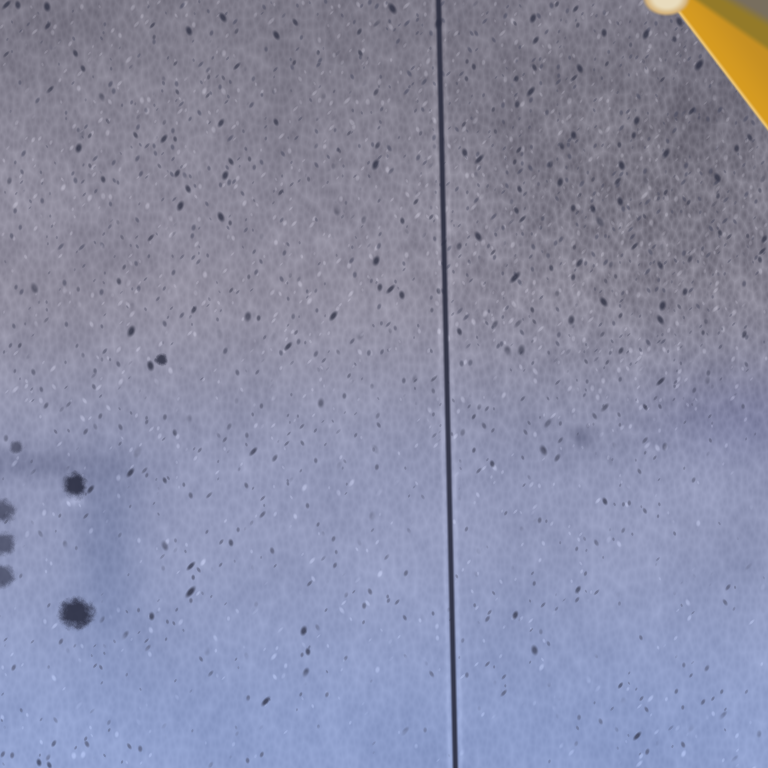
Write a WebGL 1 fragment shader that draws this texture.

```glsl
precision highp float;
uniform vec2 u_resolution;

float hash(vec2 p) {
    return fract(sin(dot(p, vec2(127.1, 311.7))) * 4375.85);
}

vec2 hash2(vec2 p) {
    return vec2(hash(p), hash(p + 37.3));
}

// Distance to the nearest scattered cell centre
float cellular(vec2 p) {
    vec2 cell = floor(p);
    float nearest = 2.0;
    for (int j = -1; j <= 1; j++) {
        for (int i = -1; i <= 1; i++) {
            vec2 id = cell + vec2(float(i), float(j));
            nearest = min(nearest, length(p - id - hash2(id)));
        }
    }
    return nearest;
}

// Coverage of small slanted pits, one candidate per cell
float pits(vec2 p, float density, float seed) {
    vec2 cell = floor(p);
    float cover = 0.0;
    for (int j = -1; j <= 1; j++) {
        for (int i = -1; i <= 1; i++) {
            vec2 id = cell + vec2(float(i), float(j));
            vec2 d = p - id - 0.15 - 0.7 * hash2(id + seed);
            float size = hash(id + seed + 11.7);
            d.x -= d.y * (hash(id + seed + 5.1) - 0.35) * 1.2;
            float radius = mix(0.13, 0.27, size * size);
            float shape = 1.0 - smoothstep(radius * 0.3, radius * 1.3, length(d * vec2(1.0, 0.68)));
            float present = smoothstep(0.0, 0.08, density - hash(id + seed + 23.9));
            cover = max(cover, shape * present * (0.45 + 0.55 * size));
        }
    }
    return cover;
}

float blob(vec2 p, vec2 center, vec2 radius) {
    vec2 d = (p - center) / radius;
    return exp(-dot(d, d));
}

float waves(vec2 p) {
    float sum = 0.0;
    float gain = 0.5;
    for (int i = 0; i < 5; i++) {
        sum += gain * sin(p.x + 1.7 * sin(p.y * 0.8)) * sin(p.y + 1.3 * sin(p.x * 0.7));
        p = mat2(1.5, 1.1, -1.1, 1.5) * p + 2.3;
        gain *= 0.6;
    }
    return sum;
}

// Positive to the left of the line from a to b
float side(vec2 p, vec2 a, vec2 b) {
    vec2 t = normalize(b - a);
    return dot(p - a, vec2(-t.y, t.x));
}

// Slightly uneven bolt hole
float hole(vec2 p, vec2 center, vec2 radius) {
    vec2 d = (p - center) / radius;
    float uneven = 0.22 * waves(p * 190.0);
    return 1.0 - smoothstep(0.45, 1.15, length(d) + uneven);
}

float wornArea(vec2 p) {
    return blob(p, vec2(0.85, 0.71), vec2(0.24, 0.20));
}

vec3 concrete(vec2 p) {
    vec3 color = mix(vec3(0.56, 0.625, 0.80), vec3(0.57, 0.595, 0.72), smoothstep(0.0, 0.38, p.y));
    color = mix(color, vec3(0.57, 0.56, 0.625), smoothstep(0.33, 0.65, p.y));
    color = mix(color, vec3(0.485, 0.475, 0.53), smoothstep(0.66, 1.05, p.y + 0.14 * p.x));

    // Broad stains
    color -= vec3(0.05, 0.05, 0.06) * wornArea(p);
    color -= vec3(0.07, 0.07, 0.05) * blob(p, vec2(0.97, 0.46), vec2(0.12, 0.06));
    color -= vec3(0.07, 0.06, 0.05) * blob(p, vec2(0.14, 0.28), vec2(0.05, 0.13));
    color -= 0.05 * blob(p, vec2(0.13, 0.67), vec2(0.07, 0.05));
    color -= 0.09 * blob(p, vec2(0.04, 0.395), vec2(0.09, 0.020));
    color += 0.025 * blob(p, vec2(0.06, 0.30), vec2(0.045, 0.05));
    color -= 0.10 * blob(p, vec2(0.755, 0.43), vec2(0.013));

    // Mottling and grain
    float grain = 0.6 + 0.4 * smoothstep(0.1, 0.8, p.y) + 0.9 * wornArea(p);
    color += 0.030 * waves(p * vec2(13.0, 11.0));
    color += 0.034 * grain * waves(p * vec2(85.0, 52.0));
    color += 0.070 * grain * (cellular(p * vec2(135.0, 80.0)) - 0.45);
    return color;
}

vec3 addPits(vec3 color, vec2 p) {
    float rough = smoothstep(0.15, 0.85, p.y);
    float patchy = 0.16 * waves(p * 16.0);
    float density = 0.06 + 0.15 * rough + 0.24 * wornArea(p) + patchy;
    float fine = pits(p * 86.0, density + 0.05, 3.0);
    float coarse = pits(p * 54.0, density * 0.75, 19.0);
    color += 0.11 * pits(p * 80.0, density + 0.06, 47.0);
    color = mix(color, vec3(0.27, 0.28, 0.36), fine * 0.55);
    return mix(color, vec3(0.18, 0.19, 0.26), coarse * 0.82);
}

vec3 addHoles(vec3 color, vec2 p) {
    float dark = hole(p, vec2(0.098, 0.368), vec2(0.016, 0.017));
    dark = max(dark, hole(p, vec2(0.100, 0.201), vec2(0.025, 0.021)));
    dark = max(dark, 0.6 * hole(p, vec2(0.021, 0.418), vec2(0.009)));
    dark = max(dark, 0.9 * hole(p, vec2(0.210, 0.532), vec2(0.008)));
    for (int i = 0; i < 3; i++) {
        dark = max(dark, 0.65 * hole(p, vec2(0.003, 0.25 + 0.042 * float(i)), vec2(0.018, 0.016)));
    }
    color += 0.10 * blob(p, vec2(0.096, 0.347), vec2(0.016, 0.006));
    return mix(color, vec3(0.15, 0.16, 0.23), dark * 0.85);
}

vec3 addSeam(vec3 color, vec2 p) {
    float d = abs(p.x - mix(0.593, 0.571, p.y));
    color += 0.05 * exp(-pow((d - 0.0075) / 0.003, 2.0));
    return mix(color, vec3(0.17, 0.18, 0.25), 0.92 * (1.0 - smoothstep(0.001, 0.0052, d)));
}

// Painted beam with a pale rounded end
vec3 addBeam(vec3 color, vec2 p, float soft) {
    float lower = side(p, vec2(0.882, 0.985), vec2(1.0, 0.83));
    float ridge = side(p, vec2(0.905, 1.0), vec2(1.0, 0.935));
    float upper = side(p, vec2(0.945, 1.0), vec2(1.0, 0.968));
    vec3 paint = mix(vec3(0.84, 0.61, 0.13), vec3(0.77, 0.56, 0.14), smoothstep(0.0, 0.06, lower));
    paint = mix(paint, vec3(0.58, 0.48, 0.16), smoothstep(-0.004, 0.006, ridge));
    paint = mix(paint, vec3(0.47, 0.43, 0.37), smoothstep(-0.006, 0.012, upper));
    paint = mix(paint, vec3(0.94, 0.78, 0.45), 1.0 - smoothstep(0.001, 0.006, lower));
    color = mix(color, paint, smoothstep(-soft, soft, lower));
    float tip = length((p - vec2(0.868, 1.003)) / vec2(0.030, 0.023));
    vec3 cream = mix(vec3(0.91, 0.86, 0.74), vec3(0.82, 0.68, 0.46), smoothstep(0.5, 1.0, tip));
    return mix(color, cream, 1.0 - smoothstep(0.85, 1.1, tip));
}

void main() {
    vec2 p = gl_FragCoord.xy / u_resolution;
    float soft = max(0.002, 1.0 / min(u_resolution.x, u_resolution.y));
    vec3 color = addPits(concrete(p), p);
    color = addSeam(addHoles(color, p), p);
    gl_FragColor = vec4(clamp(addBeam(color, p, soft), 0.0, 1.0), 1.0);
}
```
